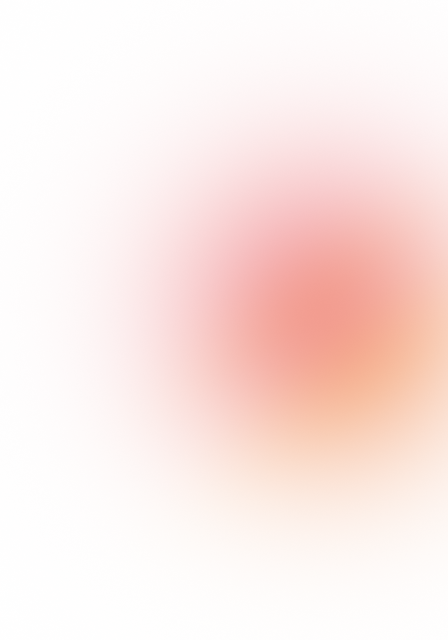
Write a Shadertoy shader that draws this background.

```glsl
#define GLOW_CENTER vec2(0.718, 0.512)
#define GLOW_RADIUS 0.237
#define WARM_DIRECTION vec2(0.6, -0.8)
#define HUE_SPREAD 0.17
#define PAPER vec3(0.998, 0.997, 0.997)
#define ROSE vec3(0.950, 0.625, 0.635)
#define CORAL vec3(0.950, 0.615, 0.565)
#define PEACH vec3(0.954, 0.630, 0.450)

// Gaussian falloff that stays smooth from the core to the paper.
float glow(vec2 offset) {
    return exp(-dot(offset, offset) / (GLOW_RADIUS * GLOW_RADIUS));
}

// Rose above left, coral in the core, peach below right.
vec3 glowColor(vec2 offset) {
    float warmth = dot(offset, WARM_DIRECTION);
    vec3 color = mix(CORAL, ROSE, smoothstep(0.0, HUE_SPREAD, -warmth));
    return mix(color, PEACH, smoothstep(0.0, HUE_SPREAD, warmth));
}

// Signed noise used to hide banding.
float grain(vec2 p) {
    return fract(sin(dot(p, vec2(12.9898, 78.233))) * 43758.5) - 0.5;
}

void mainImage(out vec4 fragColor, in vec2 fragCoord) {
    // Offsets are measured in canvas heights.
    vec2 offset = (fragCoord - GLOW_CENTER * iResolution.xy) / iResolution.y;
    vec3 color = mix(PAPER, glowColor(offset), glow(offset));

    // Less than one display level of dither.
    color += grain(fragCoord / iResolution.y) / 255.0;
    fragColor = vec4(clamp(color, 0.0, 1.0), 1.0);
}
```
